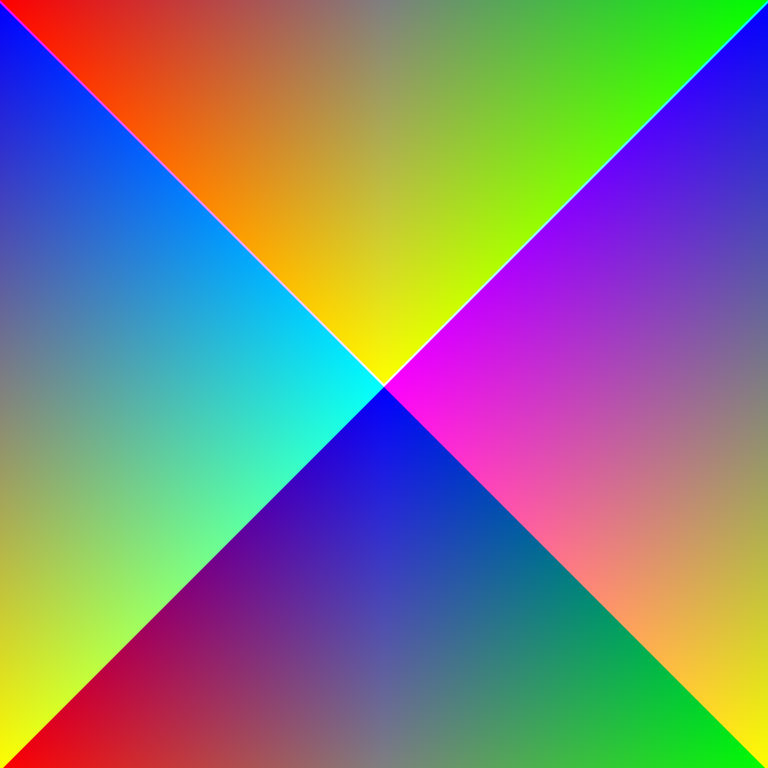
Write a Shadertoy shader that draws this background.

```glsl
// Four triangular colour gradients that meet at the centre of the canvas.
// Each channel is a linear ramp along a diagonal that wraps from 0 to 1;
// a small lag between the wraps leaves bright seams on the upper diagonals.

const float SEAM_WIDTH = 1.0 / 256.0;

// Wraps a ramp from [-1, 1] into [0, 1], softening the jump at zero.
float softWrap(float ramp, float blur) {
    return ramp + 1.0 - clamp(ramp / blur + 0.5, 0.0, 1.0);
}

// Signed diagonal ramps: x rises to the top right, y to the top left.
vec2 diagonalRamps(vec2 uv) {
    return vec2(uv.x + uv.y - 1.0, uv.y - uv.x);
}

// Red and green fall along the diagonals, blue follows the lower ramp.
vec3 wrappedGradient(vec2 ramps, float seam, float blur) {
    float red   = softWrap(-ramps.x - seam, blur);
    float green = softWrap(-ramps.y - seam, blur);
    float blue  = softWrap(min(ramps.x, ramps.y), blur);
    return clamp(vec3(red, green, blue), 0.0, 1.0);
}

void mainImage(out vec4 fragColor, in vec2 fragCoord) {
    vec2 uv = fragCoord / iResolution.xy;
    float edgeBlur = 1.4 / min(iResolution.x, iResolution.y);
    vec3 color = wrappedGradient(diagonalRamps(uv), SEAM_WIDTH, edgeBlur);
    fragColor = vec4(color, 1.0);
}
```
